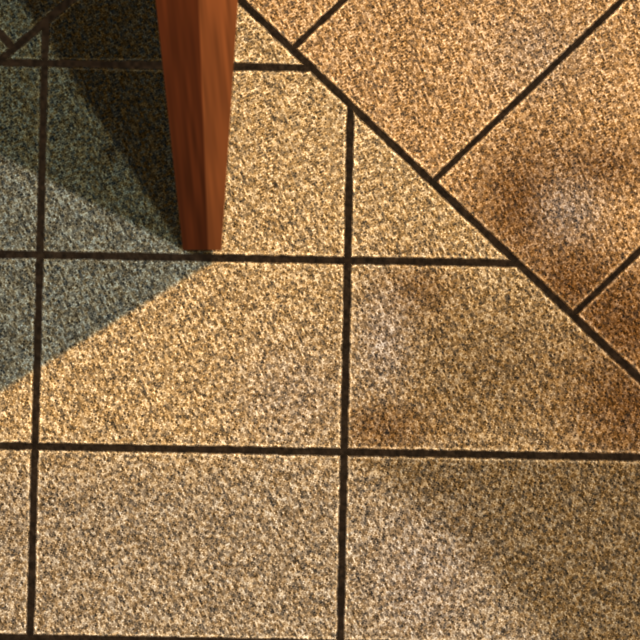
Reproduce this texture procedurally as a WebGL 1 fragment shader.

```glsl
precision highp float;
// Sunlit floor of grainy ceramic tiles: a square grid meets a diagonal border,
// with a wooden furniture leg casting layered shadows at the upper left.
// Joints are repeated line distances; stains are soft ellipses; grain is noise.

uniform vec2 u_resolution;

#define JOINT_HALF 0.0054
#define JOINT_SOFT 0.0022
#define RIM_GAIN 0.17
#define GRAIN_SCALE 235.0
#define GRAIN_GAIN 0.78
#define GRAIN_PALE 0.22
#define JOINT_COLOR vec3(0.14, 0.10, 0.065)
#define SAND vec3(0.75, 0.58, 0.37)
#define BROWN vec3(0.40, 0.25, 0.12)
#define OLIVE vec3(0.50, 0.37, 0.22)
#define PALE vec3(0.64, 0.53, 0.43)

float hash(vec2 p) {
  return fract(sin(dot(p, vec2(127.1, 311.7))) * 43758.5453);
}

float noise(vec2 p) {
  vec2 i = floor(p), f = fract(p);
  f = f * f * (3.0 - 2.0 * f);
  return mix(mix(hash(i), hash(i + vec2(1.0, 0.0)), f.x),
             mix(hash(i + vec2(0.0, 1.0)), hash(i + 1.0), f.x), f.y);
}

// Signed distance to the nearest of evenly spaced lines.
float repeatLine(float x, float gap) {
  return mod(x + 0.5 * gap, gap) - 0.5 * gap;
}

// Soft ellipse, 1 at its centre.
float stain(vec2 p, vec2 centre, vec2 radius) {
  vec2 d = (p - centre) / radius;
  return exp(-dot(d, d));
}

// Soft step across the line through a and b; 1 on the left of a->b.
float leftOf(vec2 p, vec2 a, vec2 b, float soft) {
  vec2 e = normalize(b - a), d = p - a;
  return smoothstep(-soft, soft, e.x * d.y - e.y * d.x);
}

// Distance to the closest joint between tiles.
float jointDistance(vec2 p, float border, float along) {
  float row = abs(repeatLine(p.y + 0.018 * p.x - 0.004, 0.2995));
  float column = abs(repeatLine((p.x - 0.047 - 0.0255 * p.y) / (0.485 - 0.0065 * p.y), 1.0)) * 0.485;
  vec2 c = p - vec2(0.11, 1.0);
  float corner = dot(c, vec2(-0.654, 0.757));
  float cornerEnd = abs(dot(p - vec2(0.02, 0.925), vec2(0.757, 0.654)));
  float cross = abs(repeatLine(along - 0.112 - 0.048 * border, 0.302)) + 0.001;
  float d = max(min(row, column), max(border, corner));
  d = min(d, min(abs(border), abs(corner)));
  d = min(d, max(cross, -border));
  return min(d, max(cornerEnd, -corner));
}

// Sunlit tile colour with its broad stains and soft shade.
vec3 tileColor(vec2 p, float border) {
  float outer = smoothstep(-0.004, 0.004, border);
  vec3 c = mix(SAND, vec3(0.74, 0.54, 0.33), outer);
  c = mix(c, vec3(0.63, 0.51, 0.37), 0.9 * (1.0 - smoothstep(0.2, 0.36, p.y)));
  c = mix(c, PALE, 0.5 * stain(p, vec2(0.46, 0.38), vec2(0.1, 0.09)));
  // Border tiles
  vec3 o = mix(c, BROWN, 0.8 * stain(p, vec2(0.81, 0.68), vec2(0.065, 0.09)));
  o = mix(o, BROWN, 0.6 * stain(p, vec2(0.94, 0.74), vec2(0.09, 0.045)));
  o = mix(o, PALE, 0.75 * stain(p, vec2(0.89, 0.67), vec2(0.05, 0.055)));
  o = mix(o, BROWN, 0.75 * stain(p, vec2(0.89, 0.56), vec2(0.08, 0.06)));
  o = mix(o, BROWN, 0.85 * stain(p, vec2(0.98, 0.49), vec2(0.1, 0.09)));
  o = mix(o, PALE, 0.4 * stain(p, vec2(0.84, 0.92), vec2(0.08, 0.06)));
  // Grid tiles
  vec3 g = mix(c, OLIVE, 0.85 * stain(p, vec2(0.76, 0.42), vec2(0.19, 0.14)));
  g = mix(g, BROWN, 0.5 * stain(p, vec2(0.65, 0.55), vec2(0.06, 0.05)));
  g = mix(g, PALE, 0.7 * stain(p, vec2(0.6, 0.47), vec2(0.045, 0.09)));
  g = mix(g, BROWN, 0.6 * stain(p, vec2(0.6, 0.33), vec2(0.08, 0.04))
                  * smoothstep(0.535, 0.55, p.x));
  g = mix(g, BROWN, 0.85 * stain(p, vec2(0.99, 0.37), vec2(0.11, 0.12)));
  float shade = leftOf(p, vec2(0.586, 0.27), vec2(0.83, 0.036), 0.03);
  g = mix(g, vec3(0.46, 0.35, 0.215), 0.85 * shade * (1.0 - smoothstep(0.27, 0.3, p.y)));
  g = mix(g, PALE, 0.5 * stain(p, vec2(0.66, 0.1), vec2(0.09, 0.11)));
  return mix(g, o, outer);
}

void main() {
  vec2 p = gl_FragCoord.xy / u_resolution;
  float aa = 1.0 / u_resolution.y;
  vec2 fromTop = p - vec2(0.375, 1.0);
  float border = dot(fromTop, vec2(0.688, 0.726));
  float along = dot(fromTop, vec2(0.726, -0.688));
  vec3 color = tileColor(p, border);

  // Leg outline, shared with the shadow that ends at it
  float drop = (1.0 - p.y) / 0.39;
  float legLeft = 0.2435 + 0.043 * drop;
  float legRight = 0.371 - 0.026 * drop;
  float ridge = 0.31 + 0.015 * drop;

  // Shadows: grey penumbra, olive middle, near-black core beside the leg
  float west = 1.0 - smoothstep(0.325, 0.335, p.x + 0.1 * max(p.y - 0.61, 0.0));
  float penumbra = west * leftOf(p, vec2(0.0, 0.388), vec2(0.33, 0.59), 0.006);
  float middle = west * leftOf(p, vec2(0.0, 0.758), vec2(0.286, 0.61), 0.006);
  float core = middle * leftOf(p, vec2(0.075, 0.935), vec2(0.285, 0.61), 0.008);
  core = max(core, 0.8 * middle * stain(p, vec2(0.172, 0.76), vec2(0.016)));
  color = mix(color, vec3(0.42, 0.39, 0.31), penumbra);
  color = mix(color, vec3(0.25, 0.235, 0.165), middle);
  color = mix(color, vec3(0.135, 0.108, 0.06), core);

  // Slanted two-scale grain: dark flecks stay warm, bright flecks turn pale
  vec2 q = vec2(p.x + 0.45 * p.y, p.y - 0.45 * p.x) * GRAIN_SCALE;
  float grain = noise(q * vec2(1.2, 0.75)) + 0.7 * noise(q * 1.6 + 17.0) - 0.85;
  color *= max(1.0 + GRAIN_GAIN * grain, 0.15);
  color += GRAIN_PALE * max(grain, 0.0) * color.r * vec3(0.1, 0.6, 1.0);
  color += 0.06 * (noise(q * 0.9 + 51.0) - 0.5) * vec3(1.0, 0.1, -1.0);

  // Joints with pale worn rims
  float d = jointDistance(p, border, along) + 0.0018 * (noise(p * 70.0) - 0.5);
  float rim = exp(-pow((d - JOINT_HALF - 0.003) / 0.002, 2.0));
  color += RIM_GAIN * rim * (1.0 - 0.65 * penumbra) * vec3(1.0, 0.88, 0.68);
  float joint = 1.0 - smoothstep(JOINT_HALF - JOINT_SOFT, JOINT_HALF + JOINT_SOFT * 0.5 + aa, d);
  color = mix(color, JOINT_COLOR * (0.75 + 0.6 * noise(p * 150.0)), 0.93 * joint);

  // Wooden leg: dark left face, lit right face, streaks along its length
  float streak = noise(vec2((p.x - 0.04 * drop) * 160.0, p.y * 14.0)) - 0.5;
  vec3 wood = mix(vec3(0.31, 0.14, 0.06), vec3(0.50, 0.26, 0.12),
                  smoothstep(ridge - 0.003, ridge + 0.003, p.x));
  wood *= (1.0 + 0.3 * streak) * (1.08 - 0.2 * drop);
  float leg = smoothstep(-0.002 - aa, 0.002, p.x - legLeft)
            * smoothstep(-0.002 - aa, 0.002, legRight - p.x)
            * smoothstep(0.608 - aa, 0.612, p.y);
  color = mix(color, wood, leg);
  gl_FragColor = vec4(clamp(color, 0.0, 1.0), 1.0);
}
```
